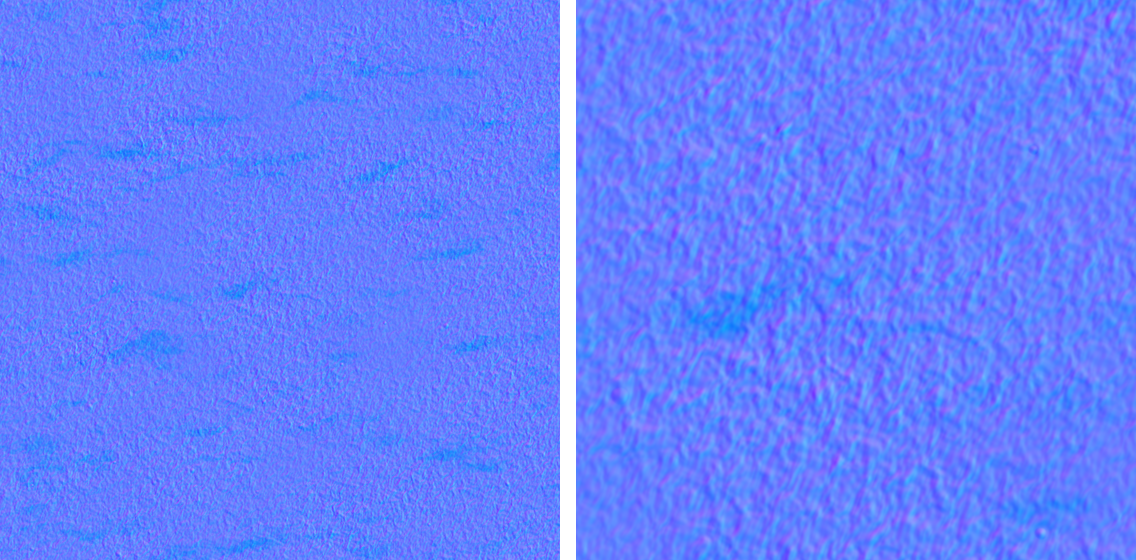
Left, the full canvas; right, a detail of the centre.
This texture map is drawn by a WebGL 1 fragment shader. Its source:

```glsl
precision highp float;

uniform vec2 u_resolution;

const vec3 FLAT_COLOUR = vec3(0.398, 0.497, 1.0);
const vec3 STREAK_SHIFT = vec3(-0.21, 0.02, -0.01);
const vec2 GRAIN_STRENGTH = vec2(0.085, 0.075);
const vec2 SWELL_STRENGTH = vec2(0.014, 0.018);
const float SLOPE_STEP = 0.001;

vec2 hash2(vec2 p) {
  vec3 q = fract(p.xyx * vec3(0.1031, 0.1030, 0.0973));
  q += dot(q, q.yzx + 33.33);
  return fract((q.xx + q.yz) * q.zy);
}

vec2 cornerGradient(vec2 cell) {
  return normalize(hash2(cell) * 2.0 - 0.9999);
}

// Gradient noise, roughly -0.7 to 0.7
float noise(vec2 p) {
  vec2 i = floor(p);
  vec2 f = p - i;
  vec2 u = f * f * f * (f * (f * 6.0 - 15.0) + 10.0);
  vec2 e = vec2(1.0, 0.0);
  float a = dot(cornerGradient(i), f);
  float b = dot(cornerGradient(i + e.xy), f - e.xy);
  float c = dot(cornerGradient(i + e.yx), f - e.yx);
  float d = dot(cornerGradient(i + e.xx), f - e.xx);
  return mix(mix(a, b, u.x), mix(c, d, u.x), u.y);
}

float fbm(vec2 p) {
  float sum = 0.0;
  float weight = 1.0;
  for (int i = 0; i < 5; i++) {
    sum += weight * noise(p);
    p = mat2(1.94, 0.25, -0.25, 1.94) * p + 17.3;
    weight *= 0.55;
  }
  return sum;
}

// Noise with flattened hollows, so raised chips stand out
float chips(vec2 p) {
  float n = noise(p);
  return n + 0.45 * sqrt(n * n + 0.02);
}

// Crumbly plaster: short steep strokes leaning to the right
float grainHeight(vec2 p) {
  p += 0.002 * vec2(noise(p * 60.0 + 9.0), noise(p * 60.0 + 41.0));
  vec2 q = mat2(1.0, 0.25, -0.35, 0.72) * p;
  float h = 0.3 * noise(q * 50.0 + 5.0) / 50.0;
  h += 0.75 * chips(q * 112.0 + 23.0) / 112.0;
  h += 0.85 * noise(q * 220.0 + 71.0) / 220.0;
  return h;
}

// Sparse round bumps, one at most per grid cell
float pebbleHeight(vec2 p, float density, float share) {
  vec2 cell = floor(p * density);
  vec2 centre = 0.25 + 0.5 * hash2(cell + 3.0);
  vec2 pick = hash2(cell + 87.0);
  float radius = mix(0.08, 0.17, pick.y);
  float d = length(fract(p * density) - centre) / radius;
  float dome = 1.0 - smoothstep(0.0, 1.0, d);
  return step(pick.x, share) * dome * 1.3 * radius / density;
}

float surfaceHeight(vec2 p, float roughness) {
  return roughness * grainHeight(p) + pebbleHeight(p, 27.0, 0.06);
}

vec2 surfaceSlope(vec2 p, float roughness) {
  vec2 e = vec2(SLOPE_STEP, 0.0);
  float h = surfaceHeight(p, roughness);
  float hx = surfaceHeight(p + e.xy, roughness);
  float hy = surfaceHeight(p + e.yx, roughness);
  return vec2(hx - h, hy - h) / SLOPE_STEP;
}

// Ragged trowel marks that rise gently to the right
float streakMask(vec2 p) {
  float bend = 0.03 * noise(p * 6.0 + 12.0) + 0.012 * noise(p * 22.0);
  vec2 q = vec2(p.x, p.y - 0.12 * p.x + bend);
  float field = fbm(q * vec2(5.5, 22.0) + 31.0);
  field += 0.25 * noise(p * vec2(60.0, 90.0)) + 0.25 * noise(p * 170.0);
  return smoothstep(0.12, 0.8, field);
}

void main() {
  vec2 p = gl_FragCoord.xy / u_resolution;

  // Rough and smooth areas
  float roughness = clamp(1.0 + 0.6 * fbm(p * vec2(5.0, 6.5) + 7.0), 0.6, 1.45);
  vec2 slope = surfaceSlope(p, roughness);

  // Broad undulation of the wall
  vec2 swellPoint = p * vec2(6.0, 12.0);
  vec2 swell = vec2(fbm(swellPoint + 50.0), fbm(swellPoint + 93.0));

  // Red holds the vertical tilt, green the horizontal one
  vec3 colour = FLAT_COLOUR;
  colour.rg -= slope.yx * GRAIN_STRENGTH;
  colour.rg += swell * SWELL_STRENGTH;
  colour += streakMask(p) * STREAK_SHIFT;

  gl_FragColor = vec4(clamp(colour, 0.0, 1.0), 1.0);
}
```
